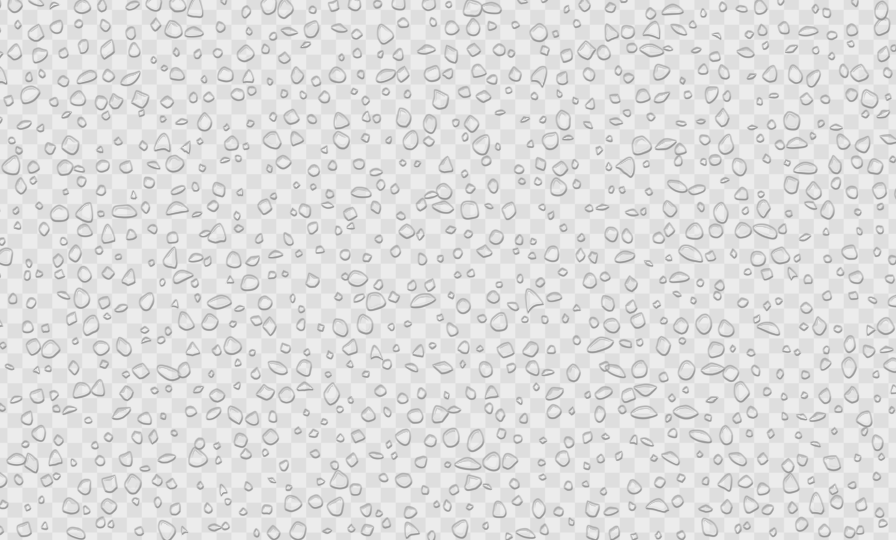
A Shadertoy shader for this texture:

```glsl
// Clear water drops of many shapes scattered over a pale grey checkerboard.

const float CHECKS_ACROSS = 60.0;   // one unit is one check
const float DROP_SPACING = 1.52;
const vec3 CHECK_LIGHT = vec3(0.926);
const vec3 CHECK_DARK = vec3(0.872);
const vec3 RIM_GREY = vec3(0.54);
const vec3 SHADE_GREY = vec3(0.68);
const vec3 GLINT_WHITE = vec3(0.95);

float hash(vec2 p, float salt) {
    vec3 q = fract(vec3(p.xyx) * vec3(0.1031, 0.1030, 0.0973) + salt * 0.137);
    q += dot(q, q.yzx + 33.33);
    return fract((q.x + q.y) * q.z);
}

vec2 gradientAt(vec2 lattice) {
    float angle = 6.2832 * hash(lattice, 9.0);
    return vec2(cos(angle), sin(angle));
}

float gradientNoise(vec2 p) {
    vec2 i = floor(p), f = p - i;
    vec2 u = f * f * (3.0 - 2.0 * f);
    vec2 e = vec2(1.0, 0.0);
    float low = mix(dot(gradientAt(i), f), dot(gradientAt(i + e), f - e), u.x);
    float high = mix(dot(gradientAt(i + e.yx), f - e.yx),
                     dot(gradientAt(i + e.xx), f - e.xx), u.x);
    return mix(low, high, u.y);
}

vec2 rotate(vec2 p, float angle) {
    float c = cos(angle), s = sin(angle);
    return vec2(c * p.x - s * p.y, s * p.x + c * p.y);
}

float checker(vec2 p, float pixel) {
    vec2 wave = abs(fract(p * 0.5) - 0.5) - 0.25;
    vec2 side = clamp(wave * 3.0 / pixel, -1.0, 1.0);
    return 0.5 + 0.5 * side.x * side.y;
}

// Outline field of a unit drop: tilted, stretched, bent, pinched and wobbly.
float dropField(vec2 q, vec2 id) {
    q = rotate(q, (hash(id, 1.0) - 0.5) * 1.1);
    float flatness = step(0.88, hash(id, 2.0));
    float stretch = mix(mix(0.84, 1.06, hash(id, 3.0)), 1.36, flatness);
    q *= vec2(1.0 / stretch, stretch);
    float bend = step(0.82, hash(id, 4.0)) * (hash(id, 5.0) - 0.4);
    q.y += bend * 1.2 * (q.x * q.x - 0.3);
    q.x *= 1.0 + 0.38 * hash(id, 6.0) * clamp(q.y, -1.0, 1.2);
    float power = mix(2.1, 1.3, hash(id, 7.0));
    vec2 lobes = pow(abs(q) + 0.001, vec2(power));
    float rounded = pow(lobes.x + lobes.y, 1.0 / power);
    return rounded + 0.26 * gradientNoise(q * 0.9 + id * 7.31) - 1.0;
}

// Lays rim, lower shade, upper arc and glints over the ground.
vec3 shadeDrop(vec3 ground, float d, vec2 normal, float radius, float pixel) {
    float inside = smoothstep(0.7, -0.7, d / pixel);
    float below = smoothstep(-0.1, 0.95, -normal.y + 0.25 * normal.x);
    float above = smoothstep(0.2, 0.9, normal.y - 0.3 * normal.x);
    float soft = 0.85 * pixel;

    vec3 color = mix(ground, GLINT_WHITE, 0.22 * inside);
    float lowerShade = inside * below * smoothstep(-0.6 * radius, -0.03, d);
    color = mix(color, SHADE_GREY, 0.60 * lowerShade);

    float arc = 1.0 - smoothstep(0.02, 0.04 + soft, abs(d + 0.32 * radius));
    color = mix(color, SHADE_GREY, 0.50 * arc * above * inside);
    float glint = 1.0 - smoothstep(0.02, 0.04 + soft, abs(d + 0.28 * radius));
    color = mix(color, GLINT_WHITE, 0.55 * glint * below * inside);

    float rim = 1.0 - smoothstep(0.0, 0.06 + soft, abs(d + 0.04));
    float strength = 0.42 + 0.38 * below + 0.16 * above;
    return mix(color, RIM_GREY, rim * strength);
}

vec3 addDrop(vec3 ground, vec2 offset, vec2 id, float radius, float pixel) {
    vec2 q = offset / radius;
    if (dot(q, q) > 6.0) return ground;
    float field = dropField(q, id);
    vec2 e = vec2(0.06, 0.0);
    vec2 slope = vec2(dropField(q + e, id) - dropField(q - e, id),
                      dropField(q + e.yx, id) - dropField(q - e.yx, id)) / 0.12;
    float steepness = max(length(slope), 0.4);
    return shadeDrop(ground, field * radius / steepness, slope / steepness,
                     radius, pixel);
}

void mainImage(out vec4 fragColor, in vec2 fragCoord) {
    float pixel = CHECKS_ACROSS / iResolution.x;
    vec2 p = fragCoord * pixel;
    vec3 color = mix(CHECK_DARK, CHECK_LIGHT, checker(p, pixel));

    // Jittered drops in rows that each slide by their own amount.
    float homeRow = floor(p.y / DROP_SPACING);
    for (int j = -1; j <= 1; j++) {
        float row = homeRow + float(j);
        float slide = hash(vec2(row, 3.0), 8.0);
        float homeColumn = floor(p.x / DROP_SPACING - slide);
        for (int i = -1; i <= 1; i++) {
            vec2 id = vec2(homeColumn + float(i), row) + 50.0;
            float radius = mix(0.23, 0.64, pow(hash(id, 10.0), 1.9));
            vec2 jitter = vec2(hash(id, 11.0), hash(id, 12.0)) - 0.5;
            vec2 center = (id - 50.0 + 0.5 + vec2(slide, 0.0)) * DROP_SPACING;
            center += jitter * (DROP_SPACING - 1.7 * radius);
            color = addDrop(color, p - center, id, radius, pixel);
        }
    }
    fragColor = vec4(color, 1.0);
}
```
